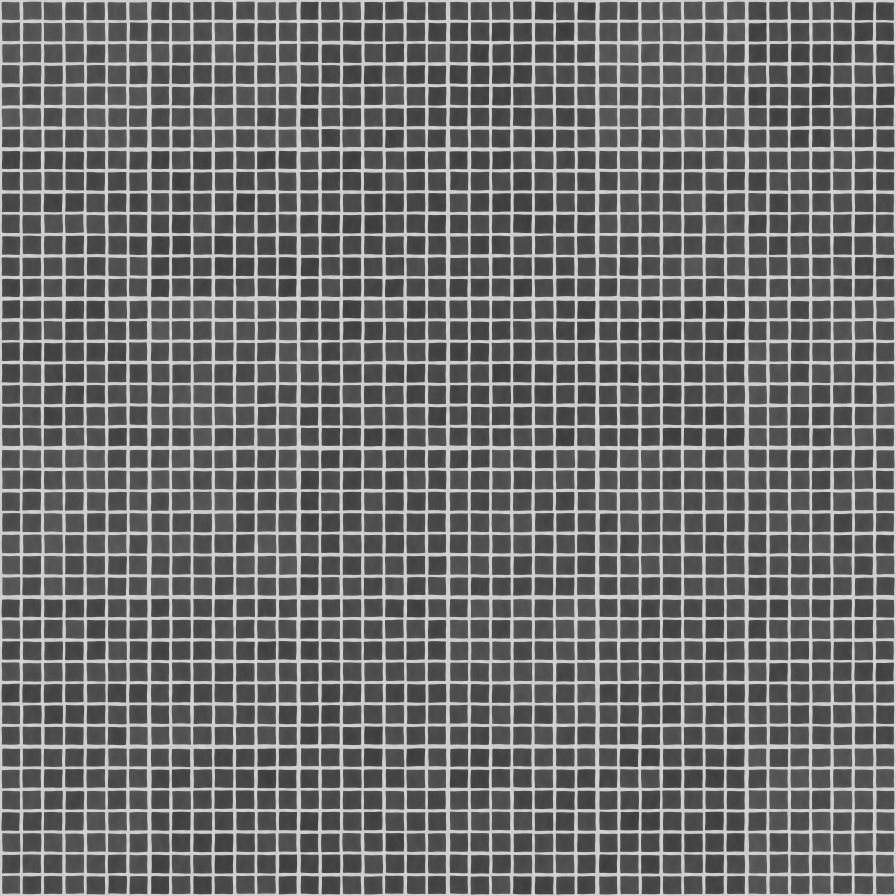
This pattern is drawn by a Shadertoy shader. Its source:

```glsl
vec2 hash2(vec2 p) {
    vec3 q = fract(p.xyx * vec3(0.1031, 0.1030, 0.0973));
    q += dot(q, q.yzx + 33.33);
    return fract((q.xx + q.yz) * q.zy);
}

// Distance to the nearest scattered point
float cellular(vec2 p) {
    vec2 cell = floor(p), f = fract(p);
    float nearest = 2.0;
    for (int y = -1; y <= 1; y++)
        for (int x = -1; x <= 1; x++) {
            vec2 o = vec2(x, y);
            nearest = min(nearest, length(o + hash2(cell + o) - f));
        }
    return nearest;
}

float roundedBox(vec2 p, vec2 halfSize, float radius) {
    vec2 d = abs(p) - halfSize + radius;
    return length(max(d, 0.0)) + min(max(d.x, d.y), 0.0) - radius;
}

void mainImage(out vec4 fragColor, in vec2 fragCoord) {
    vec2 p = fragCoord / iResolution.y * 42.0;
    float pixel = 42.0 / iResolution.y;
    vec2 tile = floor(p), sheet = floor(tile / 7.0);
    vec2 slot = tile - sheet * 7.0;
    vec2 rnd = hash2(tile + 17.0), tone = hash2(tile + 91.0);

    // Joints widen where sheets of seven tiles meet
    vec2 low = 0.07 + 0.025 * (1.0 - step(0.5, slot));
    vec2 high = 0.93 - 0.025 * step(5.5, slot);
    vec2 q = fract(p) - 0.5 * (low + high) - (rnd - 0.5) * 0.035;

    // Hand-cut edges: slight skew and waviness
    q += (tone - 0.5) * 0.045 * q.yx;
    q += 0.006 * sin(p.yx * 8.0 + rnd * 6.28);
    float d = roundedBox(q, 0.5 * (high - low), 0.05);
    float cover = clamp(0.5 - d / pixel, 0.0, 1.0);

    // Glaze: sheet tint, tile tint, darker core and cloudy wear
    float cloud = cellular(p * 0.8) - 0.5;
    float streak = sin(p.x * 9.0 + 2.0 * sin(p.y * 2.3) + rnd.x * 6.28);
    float glaze = 0.305 + 0.045 * (hash2(sheet + 5.0).x - 0.5);
    glaze += 0.055 * (tone.x - 0.5) + 0.025 * cloud + 0.006 * streak;
    glaze += 0.025 * smoothstep(-0.2, 0.0, d) - 0.008;
    glaze += 0.02 * (cellular(p * vec2(5.0, 3.0)) - 0.5);

    // Grout: pale and faintly grainy
    float grout = 0.81 + 0.05 * (cellular(p * 4.0) - 0.45);

    fragColor = vec4(vec3(mix(grout, glaze, cover)), 1.0);
}
```
